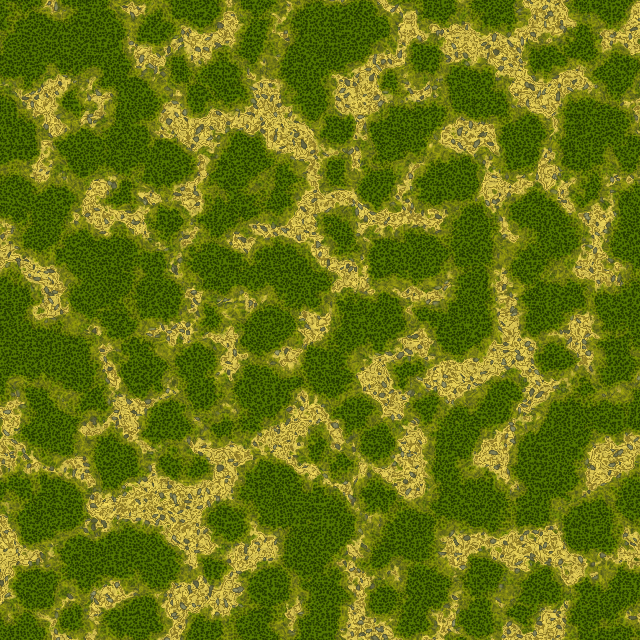
Reproduce this texture procedurally as a three.js fragment shader.

```glsl
// Draws clumps of green moss parted by olive undergrowth and veins of sand with small stones.
varying vec2 vUv;

// Scales, in repeats across the canvas
const float CLUMPS = 14.0;
const float PITS = 250.0;
const float STONES = 76.0;
const float FIBRES = 380.0;

// Shape
const float CLUMP_MIN = 0.22;
const float CLUMP_MAX = 0.61;
const float CLUMP_BLEND = 10.0;
const float SAND_LEVEL = 0.07;
const float VEIN_DEPTH = 0.22;
const float STONE_SHARE = 0.6;

// Colours
const vec3 MOSS_DARK = vec3(0.15, 0.23, 0.005);
const vec3 MOSS_LIGHT = vec3(0.34, 0.47, 0.01);
const vec3 MOSS_RIM = vec3(0.44, 0.49, 0.02);
const vec3 OLIVE_DARK = vec3(0.30, 0.33, 0.10);
const vec3 OLIVE_LIGHT = vec3(0.64, 0.65, 0.06);
const vec3 SAND_DARK = vec3(0.49, 0.42, 0.11);
const vec3 SAND_LIGHT = vec3(0.85, 0.77, 0.32);
const vec3 STONE_DARK = vec3(0.22, 0.24, 0.15);
const vec3 STONE_LIGHT = vec3(0.45, 0.47, 0.34);

vec3 hash3(vec2 cell) {
  vec3 q = fract(cell.xyx * vec3(0.1031, 0.1030, 0.0973));
  q += dot(q, q.yxz + 33.33);
  return fract((q.xxy + q.yzz) * q.zyx);
}

mat2 rotate(float angle) {
  float c = cos(angle), s = sin(angle);
  return mat2(c, s, -s, c);
}

// Layered, bent sines, roughly -1 to 1
float waves(vec2 p) {
  float sum = 0.0, amplitude = 0.6;
  for (int i = 0; i < 5; i++) {
    sum += amplitude * sin(p.x + 1.4 * sin(p.y * 0.8)) * cos(p.y + 1.1 * sin(p.x * 0.7));
    p = rotate(1.1) * p * 1.73 + 4.7;
    amplitude *= 0.62;
  }
  return sum;
}

// Distance to the nearest cell point (x) and that cell's random value (y)
vec2 cellular(vec2 p) {
  vec2 base = floor(p), nearest = vec2(9.0, 0.0);
  for (int y = -1; y <= 1; y++) {
    for (int x = -1; x <= 1; x++) {
      vec2 cell = base + vec2(float(x), float(y));
      vec3 rnd = hash3(cell);
      float d = length(cell + rnd.xy - p);
      if (d < nearest.x) nearest = vec2(d, rnd.z);
    }
  }
  return nearest;
}

// Smooth union of scattered discs, positive inside
float clumpField(vec2 p) {
  vec2 base = floor(p);
  float sum = 0.0;
  for (int y = -2; y <= 2; y++) {
    for (int x = -2; x <= 2; x++) {
      vec2 cell = base + vec2(float(x), float(y));
      vec3 rnd = hash3(cell + 71.0);
      float radius = mix(CLUMP_MIN, CLUMP_MAX, rnd.z);
      sum += exp(CLUMP_BLEND * (radius - length(cell + rnd.xy - p)));
    }
  }
  return log(sum) / CLUMP_BLEND;
}

// Turned oval pebbles: cover (x) and shade (y)
vec2 pebbles(vec2 p) {
  vec2 base = floor(p), result = vec2(0.0);
  for (int y = -1; y <= 1; y++) {
    for (int x = -1; x <= 1; x++) {
      vec2 cell = base + vec2(float(x), float(y));
      vec3 rnd = hash3(cell + 19.0);
      vec2 q = rotate(rnd.z * 40.0) * (p - cell - rnd.xy);
      float d = length(q * vec2(1.0, 1.7)) - mix(0.22, 0.46, fract(rnd.z * 7.0));
      float cover = smoothstep(0.08, -0.08, d) * step(rnd.z, STONE_SHARE);
      if (cover > result.x) result = vec2(cover, smoothstep(0.0, -0.25, d) * (0.4 + rnd.x));
    }
  }
  return result;
}

void main() {
  vec2 warp = vec2(waves(vUv * 60.0), waves(vUv * 60.0 + 31.0));
  float field = clumpField(vUv * CLUMPS + 0.17 * warp);
  float rough = waves(vUv * 150.0 + 9.0);
  float fibre = waves(vUv * FIBRES + 3.0 * warp);
  vec2 pit = cellular(vUv * PITS + 0.3 * warp);
  float pile = smoothstep(0.12, 0.68, pit.x) + 0.35 * (pit.y - 0.5) + 0.08 * rough;
  vec3 moss = mix(MOSS_DARK, MOSS_LIGHT, clamp(pile, 0.0, 1.0));

  // Undergrowth, with stray tufts of moss
  float tangle = 0.56 + 0.5 * fibre + 0.2 * rough + 0.4 * (pit.x - 0.45);
  vec3 color = mix(OLIVE_DARK, OLIVE_LIGHT, clamp(tangle, 0.0, 1.0));
  float tuft = smoothstep(0.1, 0.6, waves(vUv * 95.0 + 53.0));
  color = mix(color, moss * 1.15, 0.55 * tuft);

  // Veins of sand with wavy folds
  float vein = abs(waves(vUv * 48.0 + 17.0));
  float depth = -field - SAND_LEVEL - VEIN_DEPTH * vein + 0.05 * rough;
  float sand = smoothstep(-0.04, 0.05, depth);
  float fold = 0.5 + 0.5 * sin(60.0 * depth + 3.0 * rough);
  vec3 sandColor = mix(SAND_DARK, SAND_LIGHT, 0.2 + 0.8 * smoothstep(0.0, 0.7, fold));
  color = mix(color, sandColor * (1.0 + 0.14 * fibre), sand);

  // Stones on the sand, half hidden at its border
  vec2 stone = pebbles(vUv * STONES + 0.35 * warp);
  float bare = smoothstep(-0.14, 0.02, depth);
  color = mix(color, mix(STONE_DARK, STONE_LIGHT, stone.y), stone.x * bare * 0.85);

  // Moss with dark pits and a paler rim
  float edge = field + 0.045 * rough + 0.04 * fibre;
  vec3 rim = MOSS_RIM * (0.7 + 0.5 * pile);
  moss = mix(rim, moss, smoothstep(-0.02, 0.10, edge));
  color = mix(color, moss, smoothstep(-0.07, 0.04, edge));

  gl_FragColor = vec4(color, 1.0);
}
```
